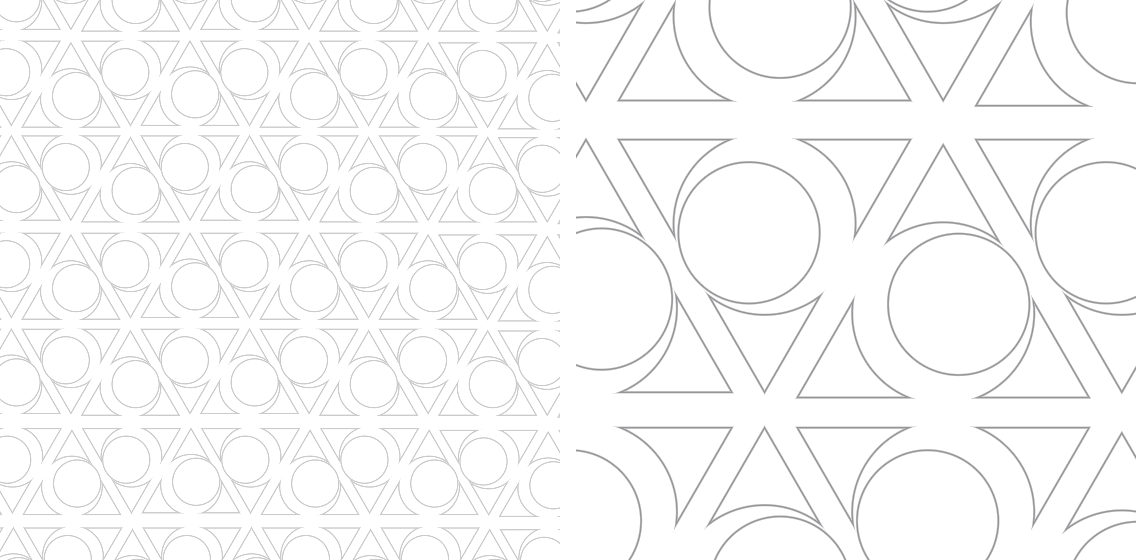
Left: the whole. Right: its middle third, enlarged.
A WebGL 1 fragment shader for this pattern:

```glsl
precision highp float;

uniform vec2 u_resolution;

#define COLUMN 0.10632
#define ROW 0.17148
#define ORIGIN vec2(0.0203, -0.0980)
#define INRADIUS 0.05013
#define CUT_RADIUS 0.05417
#define DISC_RADIUS 0.04206
#define DISC_SHIFT 0.01068
#define LINE_WIDTH 0.00112
#define SLIP 0.0032
#define STRETCH vec2(0.0018, 0.0060)
#define INK vec3(0.59, 0.59, 0.60)
#define SOFTNESS 1.25

// Equilateral triangle pointing up, centred on its centroid
float triangle(vec2 q) {
  return max(-q.y, 0.8660254 * abs(q.x) + 0.5 * q.y) - INRADIUS;
}

// Distance to the strokes: cut triangle corners plus an off-centre ring
float motif(vec2 q) {
  float edge = triangle(q);
  float cut = length(q) - CUT_RADIUS;
  float sides = max(abs(edge), -cut);
  float arcs = max(abs(cut), edge);
  vec2 discCentre = DISC_SHIFT * vec2(0.8660254, 0.5);
  float ring = abs(length(q - discCentre) - DISC_RADIUS);
  return min(ring, min(sides, arcs));
}

// Left and top of a row; the lower rows drift apart, one sits a little high
vec2 rowStart(float row) {
  vec2 start = ORIGIN + vec2(0.0, ROW * row) + STRETCH * max(row - 4.0, 0.0);
  start.y -= 0.0022 * (1.0 - step(0.5, abs(row - 2.0)));
  return start;
}

// Uneven vertical placement of the columns
float columnSlip(float column, float up) {
  float late = step(8.0, column);
  float level = max(step(abs(column - 3.5), 0.75), step(mod(column, 8.0), 0.5));
  return SLIP * 0.98 * (late + up * (1.0 - level));
}

// Share of the filter footprint covered by a stroke
float strokeCoverage(float d, float footprint) {
  float overlap = 0.5 * (LINE_WIDTH + footprint) - d;
  return clamp(overlap, 0.0, min(LINE_WIDTH, footprint)) / footprint;
}

void main() {
  // Canvas units, measured from the upper left
  float size = min(u_resolution.x, u_resolution.y);
  vec2 p = vec2(gl_FragCoord.x, u_resolution.y - gl_FragCoord.y) / size;

  float d = 1.0;
  for (int i = 0; i < 7; i++) {
    float row = float(i);
    vec2 start = rowStart(row);
    float firstColumn = floor((p.x - start.x) / COLUMN);
    for (int j = 0; j < 2; j++) {
      float column = firstColumn + float(j);
      float up = 1.0 - mod(row + column, 2.0);
      vec2 centre = start + vec2(COLUMN * column, INRADIUS * (1.0 + up));
      centre.y += columnSlip(column, up);
      // Down triangles are the same motif turned by half a circle
      vec2 q = (p - centre) * vec2(1.0, -1.0) * (2.0 * up - 1.0);
      d = min(d, motif(q));
    }
  }

  float ink = strokeCoverage(d, SOFTNESS / size);
  gl_FragColor = vec4(mix(vec3(1.0), INK, ink), 1.0);
}
```
